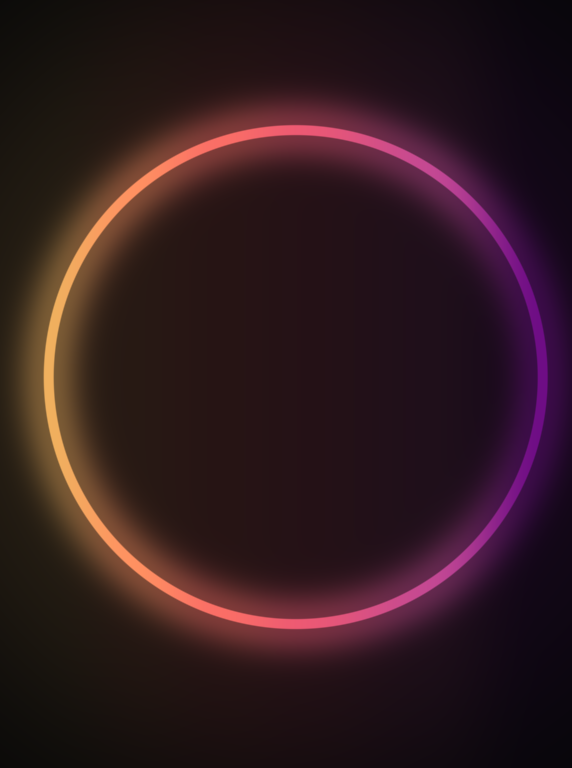
Write a Shadertoy shader that draws this background.

```glsl
// Draws a glowing neon ring, amber to violet from left to right, on a dark backdrop.

// Horizontal spectrum of the light, x from 0 to 1 across the canvas
vec3 spectrum(float x) {
    vec3 amber = vec3(0.94, 0.69, 0.37);
    vec3 orange = vec3(1.0, 0.57, 0.38);
    vec3 coral = vec3(0.98, 0.43, 0.40);
    vec3 rose = vec3(0.93, 0.35, 0.45);
    vec3 magenta = vec3(0.76, 0.28, 0.58);
    vec3 violet = vec3(0.43, 0.05, 0.52);
    vec3 c = mix(amber, orange, smoothstep(0.08, 0.24, x));
    c = mix(c, coral, smoothstep(0.22, 0.39, x));
    c = mix(c, rose, smoothstep(0.38, 0.54, x));
    c = mix(c, magenta, smoothstep(0.50, 0.79, x));
    return mix(c, violet, smoothstep(0.75, 0.95, x));
}

void mainImage(out vec4 fragColor, in vec2 fragCoord) {
    vec2 uv = fragCoord / iResolution.xy;
    vec2 p = (fragCoord - iResolution.xy * vec2(0.517, 0.509)) / iResolution.y;
    float pixel = 1.0 / iResolution.y;

    // Signed distance to the circle, and distance outside the tube
    float side = length(p) - 0.3216;
    float edge = abs(side) - 0.0065;
    float away = max(edge, 0.0);

    // Tight halo plus a wide haze that fades only outside the ring
    float halo = 0.35 * exp(-pow(away / 0.036, 2.0));
    float haze = 0.135 * exp(-pow(max(side, 0.0) / 0.25, 2.0));
    vec3 light = spectrum(uv.x);
    vec3 color = vec3(0.018, 0.021, 0.025) + light * (halo + haze);

    // Solid tube with a smooth edge
    color = mix(color, light, 1.0 - smoothstep(-pixel, pixel, edge));
    fragColor = vec4(color, 1.0);
}
```
